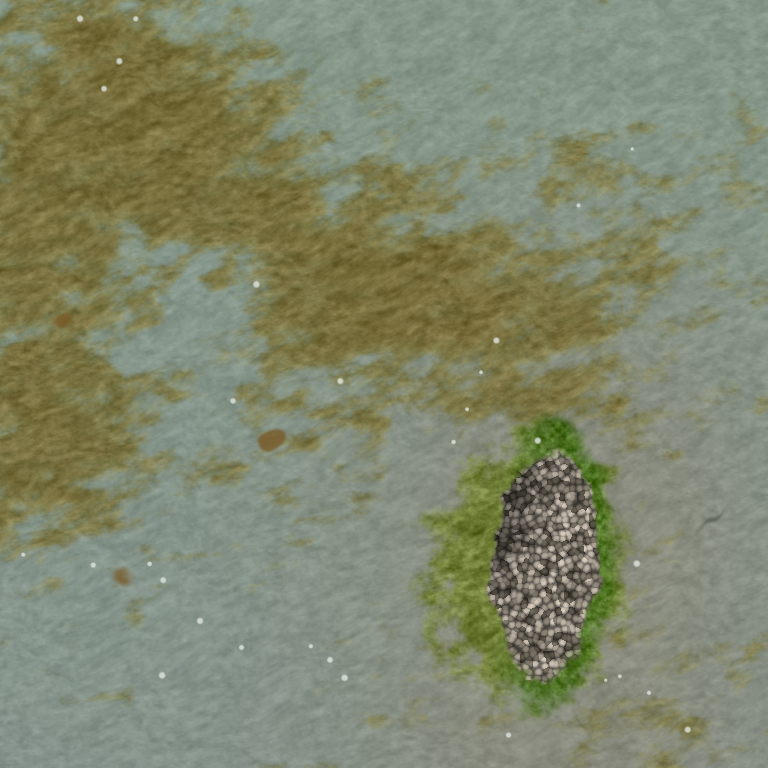
A Shadertoy shader for this texture:

```glsl
// Aerial view of shallow water with drifting algae and a pebble islet ringed by green weed.

float hash(vec2 p) {
    return fract(sin(dot(p, vec2(127.1, 311.7))) * 43758.5453);
}

vec2 hash2(vec2 p) {
    return vec2(hash(p), hash(p + 37.3));
}

float noise(vec2 p) {
    vec2 i = floor(p), f = fract(p);
    f = f * f * (3.0 - 2.0 * f);
    return mix(mix(hash(i), hash(i + vec2(1, 0)), f.x),
               mix(hash(i + vec2(0, 1)), hash(i + vec2(1, 1)), f.x), f.y);
}

float fbm(vec2 p, int octaves) {
    float sum = 0.0, amp = 0.5, total = 0.0;
    for (int i = 0; i < octaves; i++) {
        sum += amp * noise(p);
        total += amp;
        p = mat2(0.9, 0.43, -0.43, 0.9) * p * 2.03 + 11.7;
        amp *= 0.58;
    }
    return sum / total;
}

vec2 rotate(vec2 p, float a) {
    return vec2(cos(a) * p.x + sin(a) * p.y, cos(a) * p.y - sin(a) * p.x);
}

// Soft tilted ellipse: 1 at the centre, fading to 0
float blob(vec2 p, vec2 centre, vec2 radius, float angle) {
    vec2 q = rotate(p - centre, angle) / radius;
    return exp(-dot(q, q));
}

// Broad density of the algae beds
float algaeDensity(vec2 p) {
    float d = 0.85 * blob(p, vec2(0.16, 0.90), vec2(0.19, 0.13), -0.5);
    d += 0.60 * blob(p, vec2(0.03, 0.75), vec2(0.20, 0.14), 0.0);
    d += 0.50 * blob(p, vec2(0.32, 0.75), vec2(0.17, 0.10), -0.5);
    d += 0.95 * blob(p, vec2(0.45, 0.60), vec2(0.18, 0.13), 0.4);
    d += 0.70 * blob(p, vec2(0.68, 0.61), vec2(0.19, 0.07), 0.1);
    d += 1.00 * blob(p, vec2(0.03, 0.47), vec2(0.16, 0.19), -0.2);
    d += 0.42 * blob(p, vec2(0.82, 0.76), vec2(0.17, 0.10), -0.3);
    d += 0.60 * blob(p, vec2(0.73, 0.48), vec2(0.13, 0.07), -0.1);
    d += 0.36 * blob(p, vec2(0.42, 0.43), vec2(0.13, 0.05), 0.2);
    d += 0.42 * blob(p, vec2(0.89, 0.07), vec2(0.18, 0.12), 0.3);
    return d - 0.35 * blob(p, vec2(0.24, 0.56), vec2(0.08, 0.09), 0.6);
}

// Cellular pebbles: x = distance to nearest centre, y = its random shade
vec2 pebbles(vec2 p) {
    vec2 cell = floor(p), best = vec2(9.0, 0.0);
    for (int j = -1; j <= 1; j++)
    for (int i = -1; i <= 1; i++) {
        vec2 c = cell + vec2(i, j);
        float d = length(c + hash2(c) - p);
        if (d < best.x) best = vec2(d, hash(c + 5.1));
    }
    return best;
}

// Sparse round dots, one candidate per grid cell
float specks(vec2 p, float grid, float chance, float radius) {
    vec2 c = floor(p * grid);
    vec2 q = (c + 0.25 + 0.5 * hash2(c)) / grid;
    float r = radius * (0.6 + 0.6 * hash(c + 9.2));
    return step(hash(c + 3.7), chance) * smoothstep(r, r * 0.4, length(p - q));
}

void mainImage(out vec4 fragColor, in vec2 fragCoord) {
    vec2 p = fragCoord / iResolution.xy;
    vec2 drift = rotate(p, 0.3);
    float grain = fbm(p * 150.0, 3) - 0.5;
    float ripple = fbm(drift * vec2(65.0, 125.0) + 2.0 * noise(p * 18.0), 3) - 0.5;

    // Water over sand, greyer around the islet
    vec3 color = mix(vec3(0.52, 0.575, 0.545), vec3(0.525, 0.595, 0.54), p.y);
    float sand = blob(p, vec2(0.75, 0.30), vec2(0.29, 0.33), 0.0);
    sand += 0.5 * blob(p, vec2(0.72, 0.0), vec2(0.30, 0.14), 0.0);
    color = mix(color, vec3(0.54, 0.545, 0.49), clamp(sand, 0.0, 0.9));
    color += 0.13 * ripple + 0.06 * grain;

    // Algae broken into wind-drawn tufts
    float tufts = fbm(drift * vec2(22.0, 38.0), 5);
    float patches = fbm(p * 9.0 + 4.0, 3);
    float density = algaeDensity(p) + 1.5 * (tufts - 0.5) + 0.5 * (patches - 0.5);
    float cover = smoothstep(0.22, 0.72, density);
    vec3 algae = mix(vec3(0.49, 0.48, 0.28), vec3(0.46, 0.405, 0.19), smoothstep(0.4, 1.1, density));
    algae += 0.22 * ripple + 0.08 * grain;
    color = mix(color, algae, cover * 0.88);
    float shade = fbm((drift + vec2(0.004, -0.006)) * vec2(22.0, 38.0), 5) - tufts;
    color -= 0.22 * clamp(shade, -0.2, 0.3) * cover;

    // Lone rusty clumps and a dark twig
    float wobble = 0.6 + 0.8 * noise(p * 60.0);
    float clump = blob(p, vec2(0.353, 0.427), vec2(0.021, 0.013), 0.5);
    clump += 0.7 * blob(p, vec2(0.16, 0.249), vec2(0.018, 0.014), 0.0);
    clump += 0.6 * blob(p, vec2(0.08, 0.582), vec2(0.017, 0.011), 0.4);
    color = mix(color, vec3(0.47, 0.35, 0.15), smoothstep(0.25, 0.6, clump * wobble) * 0.8);
    float twig = blob(p, vec2(0.927, 0.323 + 0.003 * sin(p.x * 200.0)), vec2(0.018, 0.003), 0.65);
    color = mix(color, vec3(0.30, 0.32, 0.29), 0.7 * twig);

    // Weed ring: lime on the outside, deep green against the stones
    float rough = fbm(p * 34.0, 4) - 0.5;
    float ring = length(rotate(p - vec2(0.688, 0.268), -0.05) / vec2(0.132, 0.168)) + 0.75 * rough;
    color = mix(color, vec3(0.44, 0.50, 0.20) + 0.3 * ripple + 0.2 * grain, 0.9 * smoothstep(1.12, 0.78, ring));
    vec2 q = rotate(p - vec2(0.711, 0.265), -0.06);
    float islet = length(q / vec2(0.073 - 0.06 * abs(q.y), 0.148)) + 0.4 * rough;
    float side = smoothstep(-0.05, 0.07, q.x + 0.35 * abs(q.y));
    vec3 weed = vec3(0.27, 0.43, 0.10) + 0.35 * grain + 0.2 * rough;
    color = mix(color, weed, smoothstep(1.42, 1.08, islet) * side * 0.85);

    // Pebble islet, darker along its upper left flank
    vec2 stone = pebbles(p * 125.0 + rough);
    vec3 rock = mix(vec3(0.29, 0.27, 0.23), vec3(0.76, 0.72, 0.67), stone.y);
    rock *= 1.12 - 0.55 * smoothstep(0.2, 0.8, stone.x);
    rock *= 1.0 - 0.4 * blob(q, vec2(-0.055, 0.06), vec2(0.035, 0.09), -0.3);
    color = mix(color, rock, smoothstep(1.05, 0.94, islet));

    // White specks, gathered at the lower left and around the islet
    float gathered = 0.03 * blob(p, vec2(0.28, 0.14), vec2(0.16, 0.10), 0.5);
    gathered += 0.025 * blob(p, vec2(0.78, 0.07), vec2(0.12, 0.07), 0.4) + 0.003;
    color = mix(color, vec3(0.86, 0.88, 0.86), 0.85 * specks(p, 55.0, gathered, 0.005));
    fragColor = vec4(clamp(color, 0.0, 1.0), 1.0);
}
```
